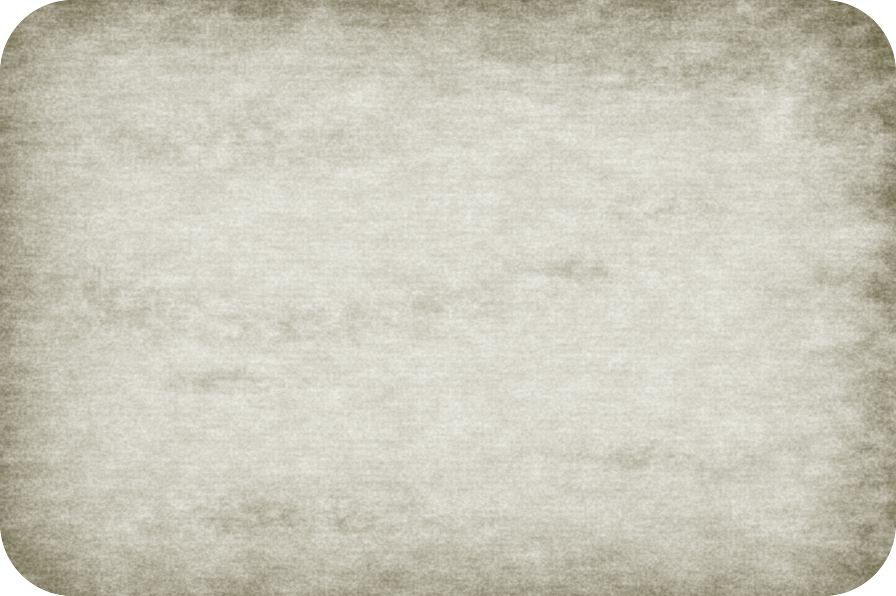
Give the GLSL for this texture, as a WebGL 2 fragment shader.

```glsl
#version 300 es
precision highp float;
// Aged, woven paper card with rounded corners on white.
// A tone value (0 clean, 1 grimy) gathers edge grime, speckled stains,
// gradient-noise mottling and weave, then is mapped to a warm grey ramp.

#define ASPECT 1.506
#define CORNER_RADIUS 0.122
#define WEAVE_ROWS 86.0
#define WEAVE_COLUMNS 120.0
#define WEAVE_DEPTH 0.026
#define GRAIN_DEPTH 0.19
#define SPECKLE_DEPTH 0.20
#define MOTTLE_DEPTH 0.10
#define STREAK_DEPTH 0.11
#define STAIN_DEPTH 0.15
#define CLEAN_COLOR vec3(0.880, 0.875, 0.835)
#define GRIME_COLOR vec3(0.470, 0.445, 0.335)

uniform vec2 u_resolution;
out vec4 fragColor;

// Stains as centre x, centre y, half width, half height
const vec4 STAINS[11] = vec4[11](
  vec4(0.47, 0.14, 0.27, 0.04), vec4(0.40, 0.76, 0.24, 0.05),
  vec4(0.75, 0.49, 0.09, 0.03), vec4(0.96, 0.54, 0.15, 0.03),
  vec4(0.50, 0.46, 0.20, 0.03), vec4(0.37, 0.36, 0.14, 0.02),
  vec4(1.10, 0.65, 0.12, 0.02), vec4(1.10, 0.23, 0.16, 0.03),
  vec4(1.15, 0.88, 0.28, 0.05), vec4(0.20, 0.50, 0.12, 0.06),
  vec4(1.40, 0.78, 0.10, 0.03));

vec2 randomGradient(vec2 cell) {
  vec3 h = fract(cell.xyx * vec3(0.1031, 0.1030, 0.0973));
  h += dot(h, h.yzx + 33.33);
  float angle = 6.2832 * fract((h.x + h.y) * h.z);
  return vec2(cos(angle), sin(angle));
}

float gradientNoise(vec2 p) {
  vec2 cell = floor(p), f = fract(p);
  vec2 blend = f * f * f * (f * (f * 6.0 - 15.0) + 10.0);
  float a = dot(randomGradient(cell), f);
  float b = dot(randomGradient(cell + vec2(1, 0)), f - vec2(1, 0));
  float c = dot(randomGradient(cell + vec2(0, 1)), f - vec2(0, 1));
  float d = dot(randomGradient(cell + vec2(1, 1)), f - vec2(1, 1));
  return mix(mix(a, b, blend.x), mix(c, d, blend.x), blend.y);
}

float fbm(vec2 p) {
  float sum = 0.0, weight = 0.6;
  for (int i = 0; i < 5; i++) {
    sum += weight * gradientNoise(p);
    p = mat2(1.9, 0.3, -0.3, 1.9) * p + 17.3;
    weight *= 0.68;
  }
  return sum;
}

float roundedBox(vec2 p, vec2 halfSize, float radius) {
  vec2 q = abs(p) - halfSize + radius;
  return length(max(q, 0.0)) + min(max(q.x, q.y), 0.0) - radius;
}

// Grime fading inward from each side, heavier at the top right
float edgeGrime(vec2 p) {
  float across = p.x / ASPECT;
  float left = 0.62 * exp(-max(p.x, 0.0) / 0.085);
  float right = 0.58 * exp(-max(ASPECT - p.x, 0.0) / 0.080);
  float top = 0.64 * exp(-max(1.0 - p.y, 0.0) / mix(0.062, 0.100, across));
  float bottom = 0.54 * exp(-max(p.y, 0.0) / 0.088);
  return left + right + top + bottom;
}

float stainCover(vec2 p) {
  float cover = 0.0;
  for (int i = 0; i < STAINS.length(); i++) {
    vec2 q = (p - STAINS[i].xy) / STAINS[i].zw;
    cover += exp(-dot(q, q));
  }
  return cover;
}

// Soft horizontal ribs crossed by finer, uneven threads
float weave(vec2 p) {
  float wobble = 0.35 * gradientNoise(p * vec2(40.0, 30.0));
  float rows = sin(6.2832 * (p.y * WEAVE_ROWS + wobble));
  float columns = sin(6.2832 * (p.x * WEAVE_COLUMNS + wobble));
  return rows * (0.75 + 0.25 * columns) + 0.25 * columns;
}

void main() {
  vec2 p = gl_FragCoord.xy / u_resolution * vec2(ASPECT, 1.0);

  // Noise layers from broad to fine
  float mottle = fbm(p * vec2(9.0, 13.0) + 3.7);
  float streak = fbm(p * vec2(8.0, 36.0) + 41.0);
  float speckle = fbm(p * vec2(36.0, 50.0) + 23.0);
  float grain = gradientNoise(p * vec2(130.0, 160.0))
              + gradientNoise(p * vec2(225.0, 250.0) + 9.0);

  // Gather the tone; grime breaks up into specks where it is dense
  vec2 smear = vec2(0.05, 0.02) * vec2(mottle, streak);
  float grime = edgeGrime(p + smear) * (1.0 + 0.5 * mottle + 0.3 * streak);
  grime += STAIN_DEPTH * stainCover(p + smear) * max(0.7 + mottle + 0.8 * speckle, 0.0);
  float roughness = 0.55 + 1.2 * clamp(grime, 0.0, 0.5);
  float tone = 0.035 + grime + MOTTLE_DEPTH * mottle + STREAK_DEPTH * streak;
  tone += (SPECKLE_DEPTH * speckle + GRAIN_DEPTH * grain) * roughness;
  tone += WEAVE_DEPTH * weave(p);
  vec3 paper = mix(CLEAN_COLOR, GRIME_COLOR, clamp(tone, -0.12, 1.1));

  // Cut the rounded card out of white
  vec2 halfSize = vec2(ASPECT, 1.0) * 0.5;
  float edge = roundedBox(p - halfSize, halfSize, CORNER_RADIUS);
  float pixel = 1.0 / u_resolution.y;
  float outside = smoothstep(-0.5 * pixel, 0.5 * pixel, edge);
  fragColor = vec4(mix(paper, vec3(1.0), outside), 1.0);
}
```
